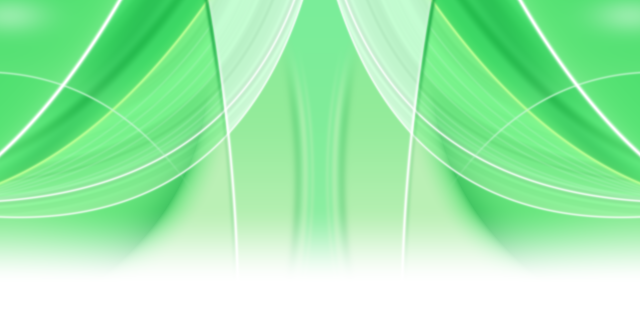
Reproduce this background procedurally as a Shadertoy shader.

```glsl
const vec3 LEAF   = vec3(0.57, 0.92, 0.60);
const vec3 PALE   = vec3(0.73, 0.94, 0.71);
const vec3 MINT   = vec3(0.46, 0.93, 0.60);
const vec3 SPRING = vec3(0.43, 0.92, 0.51);
const vec3 DEEP   = vec3(0.23, 0.85, 0.39);
const vec3 SHADOW = vec3(0.10, 0.66, 0.27);
const vec3 VEIL   = vec3(0.76, 0.96, 0.81);
const vec3 LIME   = vec3(0.72, 1.00, 0.58);
const vec3 WHITE  = vec3(1.0);
const float FADE_START = 0.64;
const float FADE_END   = 0.89;
const float STREAK_AMOUNT = 0.09;
const int THREADS = 6;

float hash(float n) {
    n = fract(n * 0.1031);
    n *= n + 33.33;
    return fract(n * (n + n));
}

float noise(float x) {
    float i = floor(x);
    return mix(hash(i), hash(i + 1.0), smoothstep(0.0, 1.0, x - i));
}

float cross2(vec2 a, vec2 b) { return a.x * b.y - a.y * b.x; }

// Signed distance to the parabola a-c-b, positive on the side of control c
float curve(vec2 p, vec2 a, vec2 c, vec2 b) {
    vec2 d = c - a, e = b - a;
    float area = cross2(d, e);
    float v = cross2(p - a, e) / area;
    float w = cross2(d, p - a) / area;
    float u = 1.0 - v - w;
    vec2 gv = vec2(e.y, -e.x) / area;
    vec2 gw = vec2(-d.y, d.x) / area;
    vec2 grad = 2.0 * v * gv + 4.0 * w * (gv + gw) - 4.0 * u * gw;
    return (v * v - 4.0 * u * w) / length(grad);
}

float glow(float d, float width) {
    float w = max(width, 0.6 / iResolution.y);
    return exp(-d * d / (w * w));
}

// Coverage of the negative side
float inside(float d) {
    float px = 1.0 / iResolution.y;
    return 1.0 - smoothstep(-px, px, d);
}

void mainImage(out vec4 fragColor, in vec2 fragCoord) {
    // Mirrored position, x from the side to the centre, y down from the top
    vec2 p = fragCoord / iResolution.y;
    float middle = 0.5 * iResolution.x / iResolution.y;
    p = vec2(1.0 - abs(p.x - middle), 1.0 - p.y);

    // Curves that bound the drapes
    float ray   = curve(p, vec2(0.375, 0.0), vec2(0.20, 0.30), vec2(0.0, 0.482));
    float sail  = curve(p, vec2(0.651, 0.0), vec2(0.35, 0.427), vec2(0.0, 0.573));
    float rim   = curve(p, vec2(0.945, 0.0), vec2(0.75, 0.60), vec2(0.208, 0.67));
    float hem   = curve(p, vec2(0.92, 0.0), vec2(0.70, 0.58), vec2(0.0, 0.628));
    float seam  = curve(p, vec2(0.651, 0.0), vec2(0.722, 0.40), vec2(0.737, 0.78));
    float fold  = curve(p, vec2(0.651, 0.234), vec2(0.638, 0.612), vec2(0.312, 0.872));
    float arc   = curve(p, vec2(0.0, 0.227), vec2(0.3125, 0.247), vec2(0.534, 0.508));
    float pleat = curve(p, vec2(0.898, 0.156), vec2(0.977, 0.50), vec2(0.917, 0.872));

    // Central panel and its pleats
    vec3 col = mix(LEAF, PALE, smoothstep(0.3, 0.8, p.y));
    col = mix(col, MINT, 0.5 * (1.0 - smoothstep(0.0, 0.35, p.y)));
    col = mix(col, MINT, 0.65 * smoothstep(-0.03, 0.03, pleat));
    float pleatFade = smoothstep(0.12, 0.4, p.y);
    col = mix(col, SHADOW, 0.22 * pleatFade * glow(pleat + 0.012, 0.014));
    col = mix(col, PALE, 0.6 * pleatFade * glow(pleat - 0.012, 0.010));
    col = mix(col, PALE, 0.35 * pleatFade * glow(pleat - 0.034, 0.007));

    // Lower side drape with a dark fold
    float leftOfSeam = inside(seam);
    vec3 drape = mix(SPRING, PALE, smoothstep(-0.03, 0.10, fold));
    drape = mix(drape, LEAF, 0.6 * smoothstep(0.35, 0.0, p.x));
    float foldFade = smoothstep(0.25, 0.45, p.y);
    float foldShade = exp(-abs(fold) * (fold < 0.0 ? 14.0 : 60.0));
    drape = mix(drape, SHADOW, 0.55 * foldFade * foldShade);
    col = mix(col, drape, leftOfSeam);

    // Translucent veil under the broad rim
    float streak = noise(hem * 45.0) - 0.5 + 0.5 * (noise(hem * 110.0 + 7.0) - 0.5);
    vec3 veil = mix(VEIL, WHITE, 0.35 * exp(min(rim, 0.0) * 25.0));
    vec3 cloth = mix(SPRING, PALE, 0.55 * exp(min(rim, 0.0) * 14.0));
    cloth = mix(cloth, SHADOW, 0.35 * foldFade * foldShade);
    veil = mix(veil, cloth, leftOfSeam) + STREAK_AMOUNT * streak;
    col = mix(col, veil, 0.88 * inside(rim));
    col = mix(col, WHITE, 0.13 * inside(hem) * exp(min(hem, 0.0) * 30.0));

    // Deep sail with broad diagonal shadows
    vec3 deep = mix(DEEP, SPRING, 0.55 * smoothstep(0.1, 0.5, p.y));
    deep = mix(deep, SHADOW, 0.38 * glow(ray - 0.09, 0.045));
    deep = mix(deep, SHADOW, 0.25 * glow(sail + 0.08, 0.05) * smoothstep(0.4, 0.05, p.y));
    deep += STREAK_AMOUNT * (noise(sail * 38.0 + 3.0) - 0.5);
    col = mix(col, deep, inside(sail));

    // Upper corner
    vec3 corner = mix(DEEP, SPRING, 0.35 + 0.5 * exp(min(ray, 0.0) * 12.0));
    corner = mix(corner, VEIL, 0.6 * glow(length((p - vec2(0.03, 0.05)) * vec2(1.0, 2.2)), 0.12));
    col = mix(col, corner, inside(ray));
    col = mix(col, LEAF, 0.22 * inside(-arc) * inside(sail) * exp(-max(arc, 0.0) * 12.0));

    // Fine threads between sail and hem
    for (int i = 1; i <= THREADS; i++) {
        float k = (float(i) + 0.6 * hash(float(i))) / float(THREADS + 1);
        float thread = mix(sail, hem, k);
        col = mix(col, VEIL, 0.20 * glow(thread, 0.004) * inside(hem) * inside(-sail));
    }

    // Bright edges
    col = mix(col, LIME, 0.75 * glow(sail, 0.005) + 0.15 * glow(sail, 0.02));
    col = mix(col, WHITE, 0.65 * glow(rim, 0.004));
    col = mix(col, WHITE, 0.60 * glow(hem, 0.004) + 0.15 * glow(hem, 0.014));
    col = mix(col, VEIL, 0.65 * glow(arc, 0.004) * smoothstep(0.62, 0.4, p.x));
    col = mix(col, WHITE, 0.95 * glow(ray, 0.007) + 0.05 * glow(ray, 0.03));
    float seamLight = smoothstep(0.08, 0.4, p.y);
    col = mix(col, SHADOW, (0.75 - 0.6 * seamLight) * glow(seam + 0.006, 0.007));
    col = mix(col, WHITE, (0.25 + 0.6 * seamLight) * glow(seam - 0.003, 0.005));

    // Fade to the white floor
    col = mix(col, WHITE, smoothstep(FADE_START, FADE_END, p.y));
    fragColor = vec4(clamp(col, 0.0, 1.0), 1.0);
}
```
